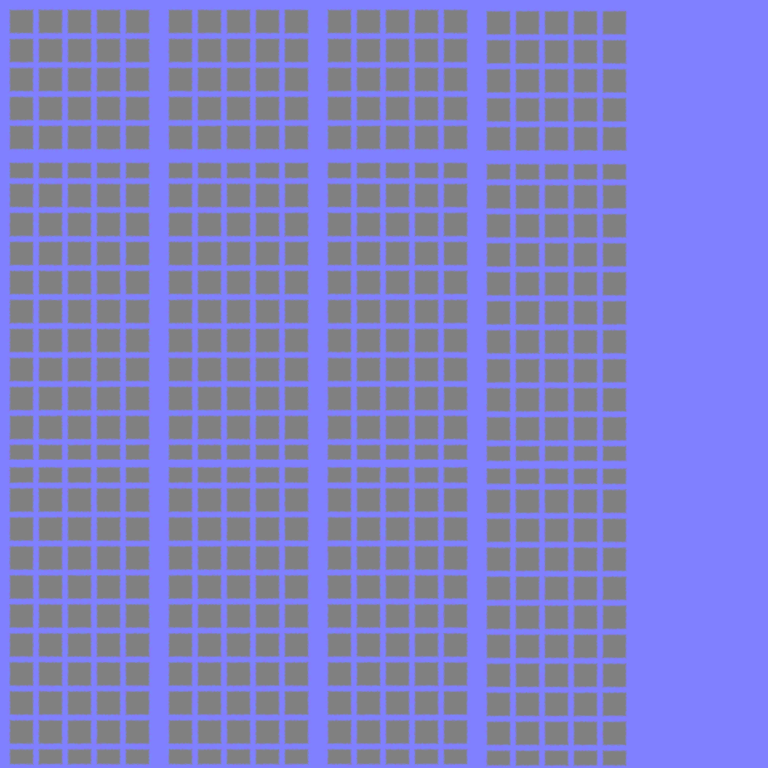
This texture map is drawn by a WebGL 1 fragment shader. Its source:

```glsl
precision highp float;
// Normal-map style sheet: four panels of flat grey tiles set in blue grooves.
uniform vec2 u_resolution;

// Lengths are in sheet units; the canvas is SHEET units on each side.
const float SHEET = 768.0;
const float TILE = 23.0;
const float PITCH = 29.0;
const float MARGIN = 10.0;          // left and top border
const float PANEL_PITCH = 159.0;
const float LAST_PANEL = 3.0;
const float LAST_COLUMN = 4.0;
const float LAST_PANEL_DROP = 1.3;  // last panel sits slightly lower
const float TOP_HEIGHT = 139.0;     // five whole rows
const float TOP_SPLIT = 156.0;      // centre of the gap below the top block
const float TALL_START = 163.0;
const float TALL_PITCH = 304.5;
const float TALL_HEIGHT = 296.5;
const float TALL_PHASE = 21.0;      // first whole row inside a tall block
const float EDGE_SOFTNESS = 1.4;
const float EDGE_JITTER = 0.35;
const float GRAIN_SIZE = 1.6;
const float GRAIN_REACH = 5.0;
const float GRAIN_STRENGTH = 0.07;
const vec3 TILE_COLOR = vec3(0.502);
const vec3 GROOVE_COLOR = vec3(0.502, 0.502, 1.0);

float hash(vec2 p) {
  vec3 q = fract(vec3(p.xyx) * 0.1031);
  q += dot(q, q.yzx + 33.33);
  return fract((q.x + q.y) * q.z);
}

float valueNoise(vec2 p) {
  vec2 i = floor(p);
  vec2 f = fract(p);
  f = f * f * (3.0 - 2.0 * f);
  float low = mix(hash(i), hash(i + vec2(1.0, 0.0)), f.x);
  float high = mix(hash(i + vec2(0.0, 1.0)), hash(i + 1.0), f.x);
  return mix(low, high, f.y);
}

// Signed distance along one axis to the interval [start, end].
float intervalDistance(float v, float start, float end) {
  return abs(v - 0.5 * (start + end)) - 0.5 * (end - start);
}

float columnDistance(float x, float panel) {
  float local = x - MARGIN - panel * PANEL_PITCH;
  float column = clamp(floor((local + 0.5 * (PITCH - TILE)) / PITCH), 0.0, LAST_COLUMN);
  return intervalDistance(local, column * PITCH, column * PITCH + TILE);
}

// Rows follow a regular lattice, cut off at the ends of their block.
float rowDistance(float y) {
  float start = MARGIN;
  float height = TOP_HEIGHT;
  float phase = 0.0;
  vec2 rowRange = vec2(0.0, 4.0);
  if (y > TOP_SPLIT) {
    float block = clamp(floor((y - TOP_SPLIT) / TALL_PITCH), 0.0, 1.0);
    start = TALL_START + block * TALL_PITCH;
    height = TALL_HEIGHT;
    phase = TALL_PHASE;
    rowRange = vec2(-1.0, 9.0);
  }
  float local = y - start;
  float row = floor((local - phase + 0.5 * (PITCH - TILE)) / PITCH);
  float rowStart = phase + clamp(row, rowRange.x, rowRange.y) * PITCH;
  return intervalDistance(local, max(rowStart, 0.0), min(rowStart + TILE, height));
}

float tileDistance(vec2 p) {
  float panel = clamp(floor(p.x / PANEL_PITCH), 0.0, LAST_PANEL);
  float drop = LAST_PANEL_DROP * step(LAST_PANEL, panel);
  vec2 d = vec2(columnDistance(p.x, panel), rowDistance(p.y - drop));
  return length(max(d, 0.0)) + min(max(d.x, d.y), 0.0);
}

void main() {
  vec2 uv = gl_FragCoord.xy / u_resolution;
  vec2 p = vec2(uv.x, 1.0 - uv.y) * SHEET;
  float pixel = SHEET / min(u_resolution.x, u_resolution.y);

  // Soft, slightly uneven tile outlines
  float d = tileDistance(p);
  float grain = valueNoise(p / GRAIN_SIZE) - 0.5;
  float softness = max(EDGE_SOFTNESS, 0.75 * pixel);
  float groove = smoothstep(-softness, softness, d + 2.0 * EDGE_JITTER * grain);
  vec3 color = mix(TILE_COLOR, GROOVE_COLOR, groove);

  // Faint grain in the grooves, fading away from the tiles
  float reach = groove * (1.0 - smoothstep(0.0, GRAIN_REACH, d));
  float tint = valueNoise(p / GRAIN_SIZE + 71.0) - 0.5;
  color += GRAIN_STRENGTH * reach * vec3(tint, -tint, -abs(grain));

  gl_FragColor = vec4(clamp(color, 0.0, 1.0), 1.0);
}
```
